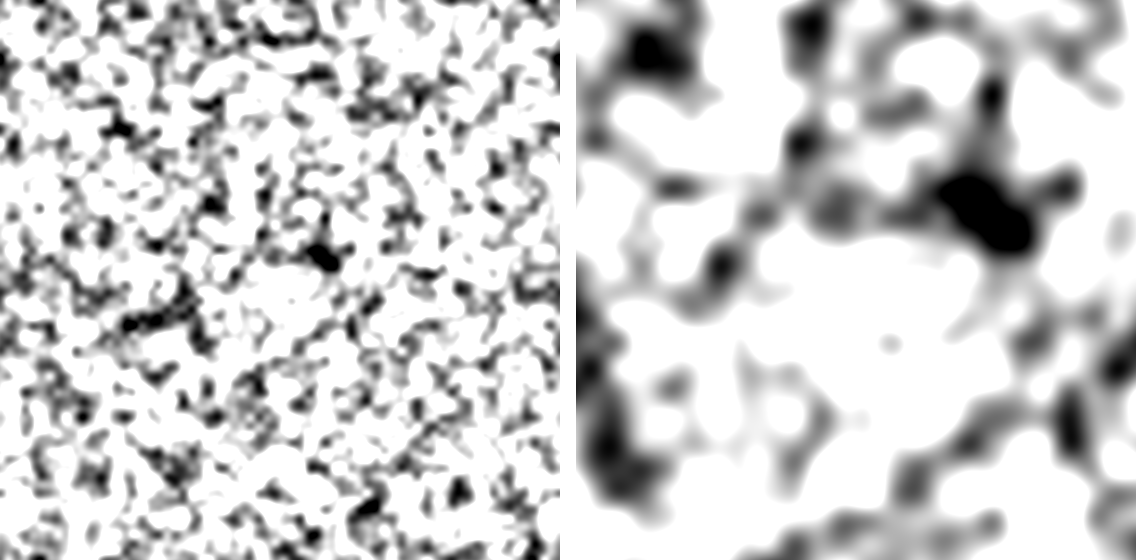
Left: the whole. Right: its middle third, enlarged.
Write a Shadertoy shader that draws this texture.

```glsl
// Soft black ink blots and grey wisps scattered over white.
// Random lattice values are blurred with a Gaussian at two scales, and the
// sum is exposed so that about half of it burns out to white.

float hash(vec2 p)
{
    return fract(sin(dot(p, vec2(127.1, 311.7))) * 43758.5453);
}

// Gaussian-blurred white noise, unit variance, wrapping after `cells` cells
float blurredNoise(vec2 uv, float cells, float seed)
{
    vec2 p = uv * cells;
    vec2 nearest = floor(p + 0.5);
    float sum = 0.0;
    for (int y = -2; y <= 2; y++)
    for (int x = -2; x <= 2; x++)
    {
        vec2 node = nearest + vec2(x, y);
        vec2 d = p - node;
        float value = (hash(mod(node, cells) + seed) * 2.0 - 1.0) * sqrt(3.0);
        sum += value * exp(-2.0 * dot(d, d));
    }
    return sum * 1.128;
}

void mainImage(out vec4 fragColor, in vec2 fragCoord)
{
    vec2 uv = fragCoord / iResolution.xy;

    // Round blots, broken into wisps and rings by a finer layer
    float ink = 0.87 * blurredNoise(uv, 43.0, 3.7)
              + 0.49 * blurredNoise(uv, 67.0, 41.3);

    // Exposure: bright mean, highlights clipped to white
    float grey = clamp(0.905 - 0.385 * ink, 0.0, 1.0);
    fragColor = vec4(vec3(grey), 1.0);
}
```
